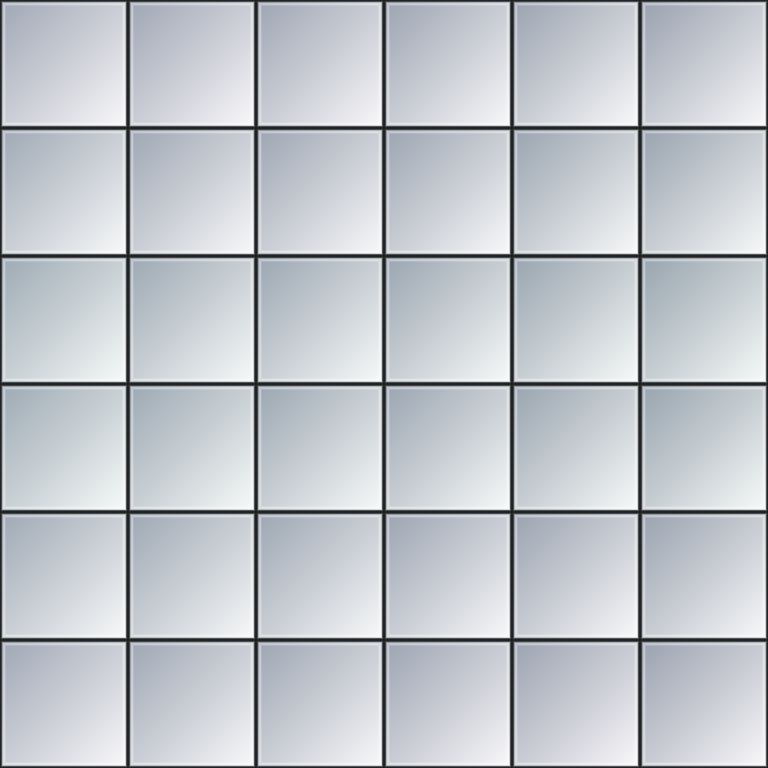
A WebGL 1 fragment shader for this pattern:

```glsl
precision highp float;
// Six by six grid of shaded silver tiles with pale rims and thin dark joints.

uniform vec2 u_resolution;

const float TILES = 6.0;
const vec3 SHADE = vec3(0.605, 0.645, 0.695);
const vec3 MIDDLE = vec3(0.785, 0.805, 0.828);
const vec3 LIGHT = vec3(0.975, 0.98, 0.982);
const vec3 JOINT = vec3(0.13, 0.135, 0.14);

// Diagonal sheen: t runs from the top left corner to the bottom right.
vec3 sheen(float t) {
  vec3 upper = mix(SHADE, MIDDLE, clamp(t * 2.0, 0.0, 1.0));
  return mix(upper, LIGHT, clamp(t * 2.0 - 1.0, 0.0, 1.0));
}

// Distance to the nearest tile edge along each axis, in tile widths.
vec2 edgeDistance(vec2 cell) {
  return min(cell, 1.0 - cell);
}

// Soft band centred at a given distance from the edge.
float band(float distance, float centre, float halfWidth) {
  return 1.0 - smoothstep(0.0, halfWidth, abs(distance - centre));
}

// Faint green to violet drift that differs from tile to tile.
vec3 tileTint(vec2 id) {
  float drift = sin(id.y * 1.25 - 1.6) + 0.4 * sin(id.x * 1.1 + id.y * 0.7);
  return vec3(-0.004, 0.004, -0.002) * drift;
}

void main() {
  vec2 grid = gl_FragCoord.xy / u_resolution * TILES;
  vec2 id = floor(grid);
  vec2 cell = fract(grid);
  vec2 edges = edgeDistance(cell);
  float edge = min(edges.x, edges.y);
  float pixel = TILES / min(u_resolution.x, u_resolution.y);

  // Tile face, slightly deeper in the shaded corner towards the right.
  float diagonal = 0.5 * (cell.x + 1.0 - cell.y);
  float columnShade = 0.012 * (2.5 - id.x) / 2.5;
  vec3 color = sheen(diagonal) + columnShade * (1.0 - diagonal) + tileTint(id);

  // Pale rim just inside each edge.
  color = mix(color, vec3(1.0), 0.4 * band(edge, 0.032, 0.018));

  // Dark joint with a soft border.
  float soft = max(0.009, 0.6 * pixel);
  float joint = 1.0 - smoothstep(0.015 - soft, 0.015 + soft, edge);
  color = mix(color, JOINT, joint);

  gl_FragColor = vec4(clamp(color, 0.0, 1.0), 1.0);
}
```
